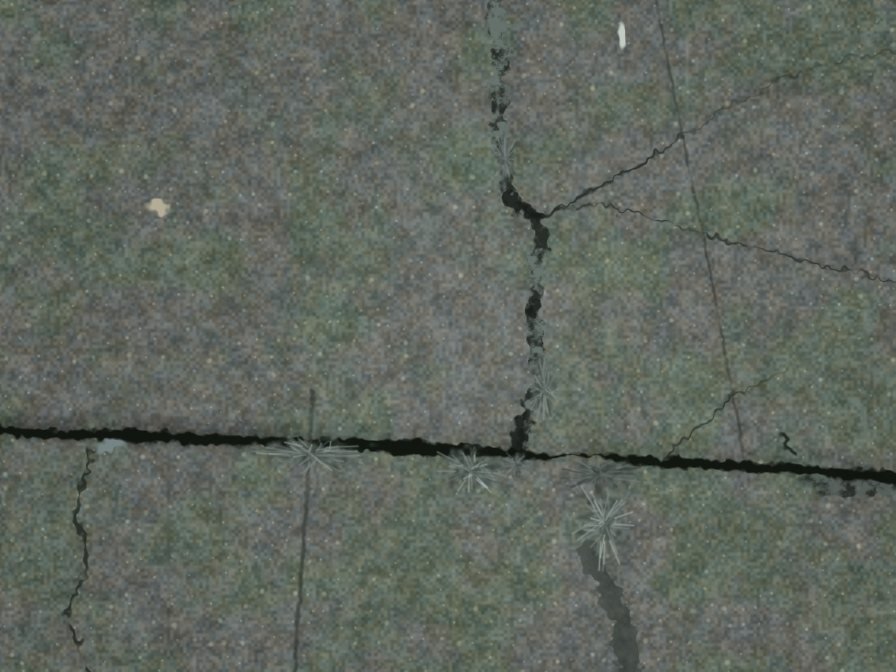
Give the GLSL for this texture, as a Shadertoy shader.

```glsl
// Weathered paving slabs with a dark joint, branching cracks and dry grass tufts.

float hash(vec2 p) {
    vec3 q = fract(vec3(p.xyx) * 0.1031);
    q += dot(q, q.yzx + 33.33);
    return fract((q.x + q.y) * q.z);
}

float noise(vec2 p) {
    vec2 i = floor(p), f = fract(p);
    f = f * f * (3.0 - 2.0 * f);
    return mix(mix(hash(i), hash(i + vec2(1, 0)), f.x),
               mix(hash(i + vec2(0, 1)), hash(i + 1.0), f.x), f.y);
}

float fbm(vec2 p) {
    float sum = 0.0, amp = 0.5;
    for (int i = 0; i < 4; i++) {
        sum += amp * noise(p);
        p = p * 2.07 + 17.3;
        amp *= 0.5;
    }
    return sum;
}

float segment(vec2 p, vec2 a, vec2 b) {
    vec2 ab = b - a;
    return length(p - a - ab * clamp(dot(p - a, ab) / dot(ab, ab), 0.0, 1.0));
}

// Distance to a line through four points, two per vector
float path(vec2 p, vec4 a, vec4 b) {
    return min(segment(p, a.xy, a.zw), min(segment(p, a.zw, b.xy), segment(p, b.xy, b.zw)));
}

// Soft-edged coverage of everything closer than w
float cover(float d, float w) {
    return 1.0 - smoothstep(w - 0.016, w + 0.016, d);
}

float ellipse(vec2 p, vec2 c, vec2 r) {
    return cover((length((p - c) / r) - 1.0) * min(r.x, r.y), 0.0);
}

// Slab surface: broad light, hue blotches, grain and pale specks
vec3 slab(vec2 p) {
    vec3 col = mix(vec3(0.38, 0.425, 0.37), vec3(0.408, 0.42, 0.402), smoothstep(0.3, 0.62, fbm(p * 2.2)));
    vec2 fromLight = p - vec2(4.6, 3);
    col *= 0.91 + 0.13 * exp(-0.12 * dot(fromLight, fromLight));
    col += 0.16 * (fbm(p * 9.0 + 40.0) - 0.47) + 0.12 * (noise(p * 36.0) - 0.5);
    col += vec3(0.04, 0, -0.04) * (noise(p * 13.0 + 70.0) - 0.5);
    vec2 cell = floor(p * 7.0);
    vec2 spot = 0.2 + 0.6 * vec2(hash(cell + 5.0), hash(cell + 91.0));
    float size = 0.02 + 0.13 * pow(hash(cell + 33.0), 3.0);
    float speck = 1.0 - smoothstep(size * 0.4, size + 0.1, length(fract(p * 7.0) - spot));
    return col + vec3(0.13, 0.13, 0.1) * speck * step(0.55, hash(cell + 12.0));
}

// Scattered, outward-leaning blades; tuft holds centre and radii
vec3 grass(vec3 col, vec2 p, vec4 tuft, float seed) {
    float d = length((p - tuft.xy) / tuft.zw);
    if (d > 1.6) return col;
    float bed = 1.0 - smoothstep(0.4, 1.0, d + 0.9 * (noise(p * 16.0) - 0.5));
    col = mix(col, mix(vec3(0.2, 0.23, 0.21), vec3(0.42, 0.46, 0.44), noise(p * 23.0)), 0.8 * bed);
    for (int i = 0; i < 64; i++) {
        vec2 key = vec2(float(i) + 3.0, seed * 19.0 + 7.0);
        float angle = 6.2832 * hash(key);
        vec2 dir = vec2(cos(angle), sin(angle)) * tuft.zw;
        vec2 lean = (vec2(hash(key + 50.0), hash(key + 80.0)) - 0.5) * tuft.zw;
        vec2 root = tuft.xy + dir * 0.5 * hash(key + 20.0);
        float blade = cover(segment(p, root, root + dir * 0.4 + lean * 0.6), 0.003);
        vec3 tint = mix(vec3(0.27, 0.32, 0.3), vec3(0.72, 0.77, 0.75), hash(key + 120.0));
        col = mix(col, tint * (1.0 - 0.06 * seed), blade * 0.85);
    }
    return col;
}

void mainImage(out vec4 fragColor, in vec2 fragCoord) {
    // Canvas spans 7.68 by 5.76, y pointing down
    vec2 p = fragCoord / iResolution.xy;
    p = vec2(p.x, 1.0 - p.y) * vec2(7.68, 5.76);
    vec2 q = p + 0.06 * (vec2(noise(p * 7.0), noise(p * 7.0 + 31.0)) - 0.5)
               + 0.06 * (vec2(noise(p * 21.0), noise(p * 21.0 + 57.0)) - 0.5);
    float rough = fbm(p * 12.0 + 9.0), gaps = smoothstep(0.2, 0.6, noise(p * 9.0 + 3.0));
    vec3 col = slab(p), dark = vec3(0.15, 0.17, 0.15);

    // Fine broken cracks, fading outward
    float d = path(q, vec4(4.66, 1.88, 5.78, 1.22), vec4(6.75, 0.63, 7.7, 0.43));
    col = mix(col, dark, cover(d, 0.022 * rough) * mix(0.95, 0.45 * gaps, smoothstep(5.6, 6.1, p.x)));
    d = path(q, vec4(4.75, 1.82, 5.15, 1.74), vec4(6, 2.01, 7.7, 2.42));
    col = mix(col, dark, (0.4 + 0.5 * gaps) * cover(d, 0.016 * rough));
    d = path(q, vec4(5.72, 3.9, 6.3, 3.4), vec4(6.85, 3.12, 7.7, 2.62));
    col = mix(col, dark, cover(d, 0.02 * rough) * mix(0.8, 0.15, smoothstep(6.2, 6.9, p.x)));
    d = min(path(q, vec4(0.78, 3.85, 0.66, 4.4), vec4(0.72, 4.88, 0.58, 5.3)), segment(q, vec2(0.58, 5.3), vec2(0.75, 5.8)));
    col = mix(col, dark, (0.3 + 0.6 * gaps) * cover(d, 0.05 * rough * gaps));

    // Straight scored lines
    vec2 s = mix(p, q, 0.3);
    d = path(s, vec4(5.62, 0, 5.9, 1.4), vec4(6.12, 2.5, 6.38, 3.92));
    col = mix(col, dark, (0.25 + 0.3 * gaps) * cover(d, 0.01));
    d = path(s, vec4(2.68, 3.36, 2.65, 3.9), vec4(2.62, 4.4, 2.52, 5.8));
    col = mix(col, dark, (0.35 + 0.2 * gaps) * cover(d, 0.018));

    // Wide upright crack, filled with grit and dark holes
    d = path(q, vec4(4.25, -0.1, 4.29, 0.6), vec4(4.28, 1.1, 4.38, 1.75));
    d = min(d, path(q, vec4(4.38, 1.75, 4.6, 1.88), vec4(4.61, 2.3, 4.57, 2.7)));
    d = min(d, path(q, vec4(4.57, 2.7, 4.62, 3.25), vec4(4.52, 3.6, 4.4, 3.88)));
    vec3 grit = mix(dark * 0.9, vec3(0.4, 0.45, 0.43), smoothstep(0.28, 0.62, fbm(p * 13.0)));
    col = mix(col, grit, 0.9 * cover(d, 0.02 + 0.1 * rough * (0.4 + 0.6 * gaps)));
    d = min(segment(q, vec2(4.36, 1.7), vec2(4.62, 1.88)), segment(q, vec2(4.5, 3.55), vec2(4.4, 3.85)));
    d = min(d, segment(q, vec2(4.58, 2.62), vec2(4.57, 2.7)));
    col = mix(col, dark * 0.55, 0.8 * cover(d, 0.09 * rough));
    d = path(q, vec4(5.08, 4.75, 5.16, 4.95), vec4(5.3, 5.25, 5.4, 5.85));
    col = mix(col, vec3(0.18, 0.21, 0.19) + 0.15 * rough, 0.85 * cover(d, 0.03 + 0.15 * rough));

    // Dark joint between slabs, with a stained lip and moss
    d = mix(p.y, q.y, 0.6) - (3.7 + 0.031 * p.x + 0.0025 * p.x * p.x);
    float lip = smoothstep(-0.24, -0.03, d) * (1.0 - smoothstep(0.02, 0.12, d));
    col *= 1.0 - 0.35 * lip * (0.3 + rough) * (1.0 - 0.6 * smoothstep(2.2, 3.2, p.x));
    col = mix(col, grit * 0.8, 0.8 * ellipse(q, vec2(7.35, 4.14), vec2(0.5, 0.11)));
    vec2 bulge = exp(-pow((p.x - vec2(3.5, 4.95)) / 0.4, vec2(2)));
    float gap = 0.02 + 0.05 * rough + dot(bulge, vec2(0.025, -0.035));
    col = mix(col, vec3(0.055, 0.075, 0.05), 0.96 * cover(abs(d), gap));
    col = mix(col, dark * 0.7, 0.85 * cover(segment(q, vec2(6.7, 3.75), vec2(6.82, 3.88)), 0.02));

    // Dry grass, brightest first
    vec4 tufts[7] = vec4[7](vec4(5.18, 4.48, 0.24, 0.38), vec4(4.04, 4.03, 0.3, 0.23),
        vec4(2.65, 3.89, 0.54, 0.16), vec4(4.66, 3.34, 0.13, 0.25), vec4(4.33, 1.36, 0.1, 0.23),
        vec4(4.42, 3.98, 0.15, 0.1), vec4(5.15, 4.06, 0.36, 0.14));
    for (int i = 0; i < 7; i++) col = grass(col, p, tufts[i], float(i));

    // Pale chips and a fallen leaf
    col = mix(col, vec3(0.76, 0.8, 0.76), ellipse(q, vec2(5.33, 0.3), vec2(0.045, 0.1)));
    col = mix(col, vec3(0.7, 0.68, 0.58), ellipse(q, vec2(1.35, 1.78), vec2(0.1, 0.045)));
    col = mix(col, vec3(0.46, 0.52, 0.52), ellipse(q, vec2(0.95, 3.82), vec2(0.14, 0.05)));
    fragColor = vec4(col, 1);
}
```
